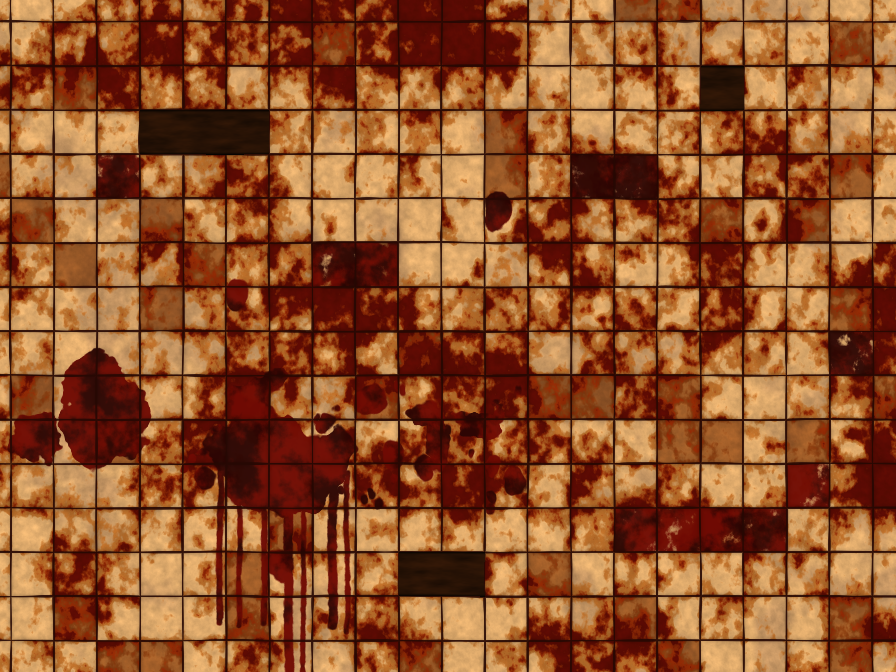
A Shadertoy shader for this texture:

```glsl
float hash(vec2 p) {
    return fract(sin(dot(p, vec2(127.1, 311.7))) * 43758.5);
}

float noise(vec2 p) {
    vec2 i = floor(p), f = fract(p);
    f = f * f * (3.0 - 2.0 * f);
    return mix(mix(hash(i), hash(i + vec2(1, 0)), f.x),
               mix(hash(i + vec2(0, 1)), hash(i + vec2(1, 1)), f.x), f.y);
}

// Fractal noise centred on zero
float fbm(vec2 p) {
    float sum = 0.0, amp = 0.53;
    for (int i = 0; i < 4; i++) {
        sum += amp * (noise(p) - 0.5);
        p = mat2(0.8, 0.6, -0.6, 0.8) * p * 2.03 + 7.3;
        amp *= 0.5;
    }
    return sum;
}

// Whether a cell lies in a block of cells
float inBlock(vec2 id, vec2 low, vec2 high) {
    return float(all(greaterThanEqual(id, low)) && all(lessThanEqual(id, high)));
}

float ellipse(vec2 p, vec2 centre, vec2 radius) {
    return (length((p - centre) / radius) - 1.0) * min(radius.x, radius.y);
}

float glow(vec2 p, vec2 centre, vec2 radius) {
    vec2 d = (p - centre) / radius;
    return exp(-dot(d, d));
}

// Distance to splats, drops and drips, in tiles
float splatter(vec2 p) {
    vec2 q = p + 1.3 * vec2(fbm(p * 1.3), fbm(p * 1.3 + 19.0));
    float d = ellipse(q, vec2(6.3, 4.0), vec2(1.75, 1.1));
    d = min(d, ellipse(q, vec2(5.8, 5.3), vec2(0.55, 0.8)));
    d = min(d, ellipse(q, vec2(2.0, 5.1), vec2(0.95, 1.3)));
    d = min(d, ellipse(q, vec2(0.5, 4.7), vec2(0.5, 0.55)));
    d = min(d, ellipse(q, vec2(9.7, 4.7), vec2(0.32, 0.75)));
    d = min(d, ellipse(q, vec2(10.7, 4.9), vec2(0.48, 0.45)));

    vec2 r = mix(p, q, 0.3);
    d = min(d, ellipse(r, vec2(11.3, 9.7), vec2(0.3, 0.42)));
    d = min(d, ellipse(r, vec2(5.25, 7.8), vec2(0.28, 0.4)));
    d = min(d, ellipse(r, vec2(6.2, 1.7), vec2(0.35, 0.42)));
    d = min(d, ellipse(r, vec2(8.4, 5.4), vec2(0.4, 0.34)));
    for (float i = 0.0; i < 34.0; i++) {
        vec2 centre = vec2(3.4 + 8.4 * pow(hash(vec2(i, 1.7)), 0.7), 3.0 + 2.8 * hash(vec2(i, 4.3)));
        float size = 0.07 + 0.16 * pow(hash(vec2(i, 8.1)), 2.0);
        d = min(d, ellipse(r, centre, size * vec2(1.0, 1.25)));
    }
    for (float i = 0.0; i < 7.0; i++) {
        float h = hash(vec2(i, 2.9));
        float x = 4.9 + 0.5 * i + 0.25 * (h - 0.5) + 0.06 * (noise(vec2(i, p.y * 1.5)) - 0.5);
        float end = mix(-2.5, 1.0, hash(vec2(i, 6.2)));
        float beyond = max(end - p.y, p.y - 3.8);
        d = min(d, length(vec2(p.x - x, max(beyond, 0.0))) - 0.06 - 0.08 * h * h);
    }
    return d;
}

void mainImage(out vec4 fragColor, in vec2 fragCoord) {
    vec2 p = fragCoord / iResolution.xy * vec2(20.78, 15.2) - vec2(0.244, 0.71);
    float pixel = 15.2 / iResolution.y;

    // Slightly uneven grid
    vec2 grid = p + 0.03 * (vec2(noise(p * vec2(1.0, 0.7)), noise(p * 0.8 + 31.0)) - 0.5);
    vec2 id = floor(grid), cell = fract(grid);
    vec2 border = min(cell, 1.0 - cell);
    float edge = min(border.x, border.y);
    float seed = hash(id);

    // Grime: fine per tile, broad across the wall
    float fine = fbm(p * vec2(3.2, 2.6) + seed * 23.0);
    float broad = fbm(p * 0.55 + 3.0);
    float speck = fbm(p * 7.0 + 11.0);
    float heat = glow(p, vec2(8.2, 14.0), vec2(2.8, 1.3))
               + 1.2 * glow(p, vec2(20.5, 5.3), vec2(1.1, 3.2))
               + 0.6 * glow(p, vec2(16.0, 2.4), vec2(2.6, 0.8));
    float grime = 0.95 * fine + broad + 0.4 * speck + 0.22 * (seed - 0.5)
                + 0.14 * exp(-edge * 9.0) + 0.38 * heat;

    vec3 col = mix(vec3(0.89, 0.68, 0.43), vec3(0.78, 0.59, 0.39),
                   smoothstep(0.02, 0.22, fbm(p * 0.9 + 50.0) + 0.12 * glow(p, vec2(3.0, 7.5), vec2(4.0))));
    col = mix(col, vec3(0.71, 0.42, 0.16), smoothstep(-0.06, 0.12, grime));
    float stained = step(0.9, hash(id + 7.0));
    col *= mix(vec3(1.0), vec3(0.72, 0.55, 0.38), stained);
    col = mix(col, vec3(0.55, 0.16, 0.02), smoothstep(0.14, 0.28, grime + 0.05 * stained));
    col = mix(col, vec3(0.35, 0.04, 0.01), smoothstep(0.24, 0.38, grime));
    col *= 1.0 + 0.3 * speck;

    // Soaked tiles and splatter
    float soaked = inBlock(id, vec2(2, 10), vec2(2, 10)) + inBlock(id, vec2(13, 10), vec2(14, 10))
                 + inBlock(id, vec2(7, 8), vec2(8, 8)) + inBlock(id, vec2(14, 2), vec2(17, 2))
                 + inBlock(id, vec2(18, 3), vec2(18, 3)) + inBlock(id, vec2(19, 6), vec2(19, 6));
    soaked *= smoothstep(-0.4, -0.15, fine + 0.5 * speck);
    float d = splatter(p);
    float blood = max(0.95 * soaked, 0.96 * smoothstep(pixel, -pixel, d + 0.06 * speck));
    vec3 bloodColor = mix(vec3(0.44, 0.04, 0.01), vec3(0.17, 0.02, 0.01),
                          smoothstep(-0.12, 0.24, fbm(p * 1.5 + 40.0) + 0.3 * speck));
    col = mix(col, bloodColor, blood);

    // Grout with a soft dirty shadow
    float width = 0.012 + 0.02 * noise(p * 2.3);
    col *= 1.0 - 0.25 * exp(-edge * 20.0);
    col = mix(col, vec3(0.15, 0.03, 0.01), 0.9 * smoothstep(width + pixel * 0.5, width - pixel * 0.5, edge));

    // Missing tiles
    float missing = inBlock(id, vec2(3, 11), vec2(5, 11)) + inBlock(id, vec2(16, 12), vec2(16, 12))
                  + inBlock(id, vec2(9, 1), vec2(10, 1));
    vec3 hollow = vec3(0.15, 0.07, 0.02) * (1.0 + 0.9 * fbm(p * vec2(2.0, 7.0)));
    col = mix(col, hollow * smoothstep(0.0, 0.1, border.y + 0.03), missing);

    fragColor = vec4(clamp(col, 0.0, 1.0), 1.0);
}
```
